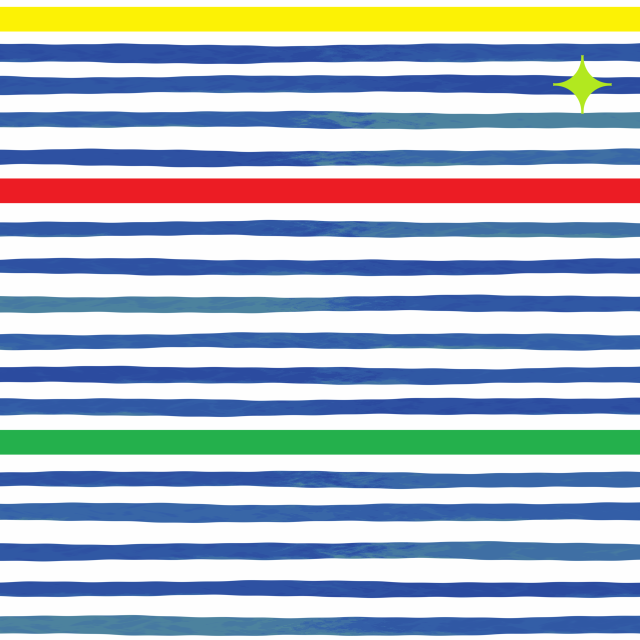
Reproduce this pattern procedurally as a Shadertoy shader.

```glsl
// Eighteen horizontal stripes on white: three flat bright bars among fifteen
// hand-brushed blue ones, plus a small four-pointed star. Brush edges are layered
// sines; the watercolour patches are stretched cellular noise cut into flat tones.

#define STRIPES 18.0
#define UNIT (1.0 / 768.0)
#define BAR_HALF (14.8 * UNIT)
#define BRUSH_HALF (9.9 * UNIT)
#define WOBBLE (0.9 * UNIT)
#define TONE_STEPS 7.0
#define PAPER vec3(0.995, 0.998, 0.998)
#define DEEP_BLUE vec3(0.17, 0.295, 0.625)
#define MID_BLUE vec3(0.205, 0.38, 0.66)
#define TEAL vec3(0.30, 0.51, 0.62)
#define STAR_COLOUR vec3(0.70, 0.91, 0.12)
#define STAR_CENTRE vec2(0.910, 0.868)

// Offset of each stripe from an even spacing, top to bottom, in UNITs
const float NUDGE[18] = float[18](
    1.7, 0.0, -5.2, -5.3, -2.5, -5.7, -2.3, 0.5, 2.3,
    4.2, 2.5, -2.3, -2.6, -0.5, -3.7, 0.3, 3.0, 4.3);

// Paint tone at the left and right of each stripe: 0 deep blue, 1 teal
const vec2 TONE[18] = vec2[18](
    vec2(0.0), vec2(0.1, 0.25), vec2(0.25, 0.05), vec2(0.5, 1.0), vec2(0.15, 0.65),
    vec2(0.0), vec2(0.3, 0.75), vec2(0.2, 0.1), vec2(0.95, 0.25), vec2(0.5),
    vec2(0.05, 0.3), vec2(0.35, 0.1), vec2(0.0), vec2(0.2, 0.6), vec2(0.55, 0.45),
    vec2(0.25, 0.75), vec2(0.15, 0.05), vec2(0.95, 0.35));

vec2 hash2(vec2 p) {
    vec3 q = fract(p.xyx * vec3(0.1031, 0.1030, 0.0973));
    q += dot(q, q.yzx + 33.33);
    return fract((q.xx + q.yz) * q.zy);
}

// Distance to the nearest scattered cell point
float cellular(vec2 p) {
    vec2 cell = floor(p), f = fract(p);
    float nearest = 2.0;
    for (int y = -1; y <= 1; y++)
    for (int x = -1; x <= 1; x++) {
        vec2 o = vec2(x, y);
        nearest = min(nearest, length(o + hash2(cell + o) - f));
    }
    return nearest;
}

// Two cellular layers, centred near zero
float blotches(vec2 p) {
    p += 0.25 * sin(p.yx * 3.1 + 1.7);
    return 0.65 * cellular(p) + 0.35 * cellular(p * 2.7 + 9.0) - 0.47;
}

// Slow bends with a little fine roughness
float brushEdge(float x, float seed) {
    return 1.3 * sin(x * 6.5 + seed) + 0.8 * sin(x * 15.0 + seed * 2.3)
         + 0.45 * sin(x * 37.0 + seed * 3.7) + 0.25 * sin(x * 91.0 + seed * 5.1);
}

float cover(float d, float px) { return smoothstep(0.7 * px, -0.7 * px, d); }

vec3 paint(vec2 uv, float across, int id) {
    float seed = float(id);
    float grain = blotches(vec2(uv.x * 19.0, uv.y * 75.0) + seed * 7.3);
    float fleck = blotches(vec2(uv.x * 55.0, uv.y * 190.0) + seed * 3.1);

    // Ragged hand-over from the left tone to the right tone
    float seam = mix(0.48, 0.61, hash2(vec2(seed, 4.0)).x);
    float turn = smoothstep(-0.07, 0.07, uv.x - seam + 0.22 * grain + 0.12 * fleck);
    float tone = mix(TONE[id].x, TONE[id].y, turn);

    // Pigment pools, densest at the seam, and pale streaks along the rim
    float nearSeam = exp(-pow((uv.x - seam) / 0.13, 2.0));
    tone += (0.22 + 0.4 * nearSeam) * grain + 0.18 * fleck * nearSeam;
    float streak = sin(uv.x * 7.0 + seed * 2.4) + 0.6 * sin(uv.x * 17.0 + seed);
    tone += 0.4 * smoothstep(0.5, 0.9, -across + 0.5 * grain) * smoothstep(0.0, 0.8, streak);

    // Flat washes with narrow soft borders
    float level = clamp(tone, 0.0, 1.0) * TONE_STEPS;
    tone = (floor(level) + smoothstep(0.3, 0.7, fract(level))) / TONE_STEPS;
    return tone < 0.5 ? mix(DEEP_BLUE, MID_BLUE, tone * 2.0)
                      : mix(MID_BLUE, TEAL, tone * 2.0 - 1.0);
}

// Square cut by four corner circles
float starDistance(vec2 p) {
    p = abs(p) / UNIT;
    float scoop = 31.4 - length(p - 32.8);
    return max(scoop, max(p.x, p.y) - 35.0) * UNIT;
}

void mainImage(out vec4 fragColor, in vec2 fragCoord) {
    vec2 uv = fragCoord / iResolution.xy;
    float px = 1.0 / iResolution.y;
    float down = 1.0 - uv.y;
    int id = int(clamp(floor(down * STRIPES), 0.0, STRIPES - 1.0));
    float seed = float(id);
    float y = (seed + 0.5) / STRIPES + NUDGE[id] * UNIT - down;

    vec3 colour = PAPER;
    if (id == 0 || id == 5 || id == 12) {
        vec3 bar = id == 0 ? vec3(0.99, 0.95, 0.02)
                 : id == 5 ? vec3(0.925, 0.11, 0.14) : vec3(0.14, 0.69, 0.30);
        colour = mix(colour, bar, cover(abs(y) - BAR_HALF, px));
    } else {
        float halfWidth = BRUSH_HALF * mix(0.88, 1.1, hash2(vec2(seed, 1.0)).y);
        float top = halfWidth + WOBBLE * brushEdge(uv.x, seed * 1.9);
        float bottom = -halfWidth + WOBBLE * brushEdge(uv.x, seed * 1.9 + 0.8);
        float d = max(y - top, bottom - y);
        colour = mix(colour, paint(uv, y / halfWidth, id), cover(d, px));
    }

    colour = mix(colour, STAR_COLOUR, cover(starDistance(uv - STAR_CENTRE), px));
    fragColor = vec4(colour, 1.0);
}
```
